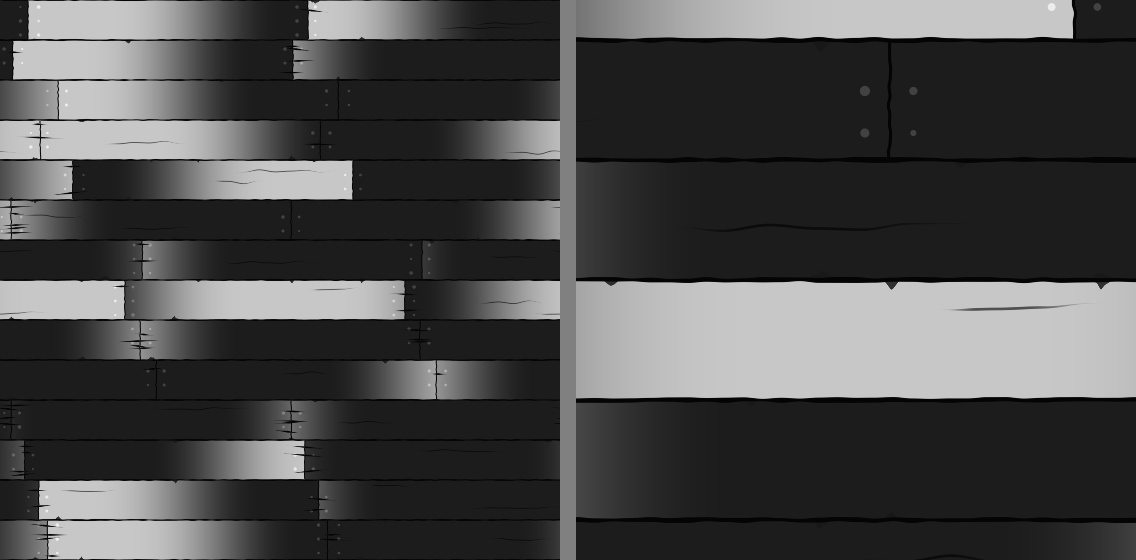
Left, the full canvas; right, a detail of the centre.
A three.js fragment shader for this texture:

```glsl
// Worn grey wooden planks in staggered rows, with nails, splits, chips and grain cracks.
varying vec2 vUv;

#define ROWS 14.0
#define PLANKS 2.0
#define DARK 0.11
#define LIGHT 0.78
#define GAP_INK 0.015
#define GAP_HALF 0.0011
#define TONE_PERIOD 2.2
#define NAIL_ROWS 40.0
#define NAIL_RADIUS 0.0032
#define SPLIT_CHANCE 0.75
#define CHIP_CHANCE 0.1
#define CRACK_CHANCE 0.45

// Per row from the top: first seam, then tone peak of each plank in plank lengths
const vec3 rowPlan[14] = vec3[14](
  vec3(0.050, 0.13, -0.12), vec3(0.023, 0.08, -0.43),
  vec3(0.104, -0.06, 1.38), vec3(0.072, 0.25, 1.15),
  vec3(0.130, 0.90, 1.32), vec3(0.020, -0.40, 1.35),
  vec3(0.254, -0.45, -0.62), vec3(0.223, 0.60, 0.82),
  vec3(0.250, -0.42, 1.45), vec3(0.279, 1.38, -0.42),
  vec3(0.020, 1.52, -0.50), vec3(0.044, 1.22, 1.56),
  vec3(0.069, 0.02, -0.55), vec3(0.085, 0.12, 1.45));

float hash(vec2 p) {
  vec3 q = fract(p.xyx * 0.1031);
  q += dot(q, q.yzx + 33.33);
  return fract((q.x + q.y) * q.z);
}

float noise(float x, float seed) {
  float i = floor(x), f = fract(x);
  return mix(hash(vec2(i, seed)), hash(vec2(i + 1.0, seed)), f * f * (3.0 - 2.0 * f));
}

// Smooth coverage of a signed distance
float cover(float d, float aa) {
  return 1.0 - smoothstep(-0.6 * aa, 0.6 * aa, d);
}

// Long faint wavy cracks inside one plank
float grainCracks(float t, float y, float height, float id, float aa) {
  float ink = 0.0;
  for (int i = 0; i < 2; i++) {
    float seed = id * 2.0 + float(i) + 100.0;
    float start = 0.65 * hash(vec2(seed, 1.0));
    float span = mix(0.2, 0.45, hash(vec2(seed, 2.0)));
    float u = (t - start) / span;
    float fade = smoothstep(0.0, 0.25, u) * (1.0 - smoothstep(0.5, 1.0, u));
    float path = height * mix(0.12, 0.88, hash(vec2(seed, 3.0))) + 0.006 * (noise(t * 18.0, seed) - 0.5);
    float shown = step(hash(vec2(seed, 4.0)), CRACK_CHANCE);
    ink = max(ink, shown * fade * cover(abs(y - path) - 0.0008 * fade, aa));
  }
  return 0.6 * ink;
}

// Short tapered splits across one seam
float seamSplits(float dx, float y, float height, float id, float aa) {
  float ink = 0.0;
  float wear = SPLIT_CHANCE * hash(vec2(id, 50.0));
  for (int i = 0; i < 5; i++) {
    float seed = id * 5.0 + float(i) + 300.0;
    float shift = 0.02 * (hash(vec2(seed, 1.0)) - 0.5);
    float reach = mix(0.01, 0.03, hash(vec2(seed, 2.0)));
    float slope = 0.24 * (hash(vec2(seed, 3.0)) - 0.5);
    float level = height * mix(0.1, 0.9, hash(vec2(seed, 4.0)));
    float thick = 0.0016 * (1.0 - abs(dx - shift) / reach);
    float shown = step(hash(vec2(seed, 5.0)), wear);
    ink = max(ink, shown * cover(abs(y - level - slope * dx) - thick, aa));
  }
  return ink;
}

// Ragged chips along a row edge
float edgeChips(float x, float edgeDist, float edgeId, float aa) {
  float cell = floor(x * 24.0);
  vec2 key = vec2(cell, edgeId + 500.0);
  float u = abs(fract(x * 24.0) - 0.5);
  float width = mix(0.1, 0.32, hash(key + 31.0));
  float depth = mix(0.004, 0.009, hash(key + 57.0)) * (1.0 - u / width);
  depth *= mix(0.5, 1.1, noise(x * 350.0, edgeId));
  return step(hash(key), CHIP_CHANCE) * cover(edgeDist - depth, aa);
}

void main() {
  float aa = max(fwidth(vUv.y), 0.0004);
  float height = 1.0 / ROWS;
  float down = 1.0 - vUv.y;
  float row = clamp(floor(down * ROWS), 0.0, ROWS - 1.0);
  float y = down - row * height;
  vec3 plan = rowPlan[int(row)];

  // Plank and nearest seam
  float s = (vUv.x - plan.x) * PLANKS;
  float plank = mod(floor(s), PLANKS);
  float t = fract(s);
  float dx = (t < 0.5 ? t : t - 1.0) / PLANKS;
  float seamId = row * PLANKS + mod(floor(s + 0.5), PLANKS);
  float plankId = row * PLANKS + plank;

  // Wood tone
  float peak = plank < 0.5 ? plan.y : plan.z;
  float wave = 0.5 + 0.5 * cos(6.28318 * (t - peak) / TONE_PERIOD);
  float tone = mix(DARK, LIGHT, smoothstep(0.2, 0.95, wave));
  tone *= 1.0 - grainCracks(t, y, height, plankId, aa);

  // Nails
  float nailRow = floor(down * NAIL_ROWS);
  float nailY = (nailRow + 0.5) / NAIL_ROWS - row * height;
  float side = seamId * 2.0 + step(0.0, dx);
  float nailX = mix(0.012, 0.021, hash(vec2(side, 700.0)));
  float radius = NAIL_RADIUS * mix(0.55, 1.0, hash(vec2(nailRow, side)));
  float nail = cover(length(vec2(abs(dx) - nailX, y - nailY)) - radius, aa);
  nail *= step(0.0085, min(nailY, height - nailY));
  tone += 0.15 * nail;

  // Chips, splits and gaps
  float edgeDist = min(y, height - y);
  float edgeId = row * 2.0 + step(0.5 * height, y);
  tone = mix(tone, 0.08 + 0.14 * tone, edgeChips(vUv.x, edgeDist, edgeId, aa));
  float rowGap = cover(edgeDist - GAP_HALF * mix(0.6, 1.7, noise(vUv.x * 90.0, edgeId)), aa);
  float bend = 0.0016 * (noise(y * 180.0, seamId + 800.0) - 0.5);
  float seam = cover(abs(dx + bend) - GAP_HALF * 0.85, aa);
  float ink = max(max(rowGap, seam), seamSplits(dx, y, height, seamId, aa));
  gl_FragColor = vec4(vec3(mix(tone, GAP_INK, ink)), 1.0);
}
```
